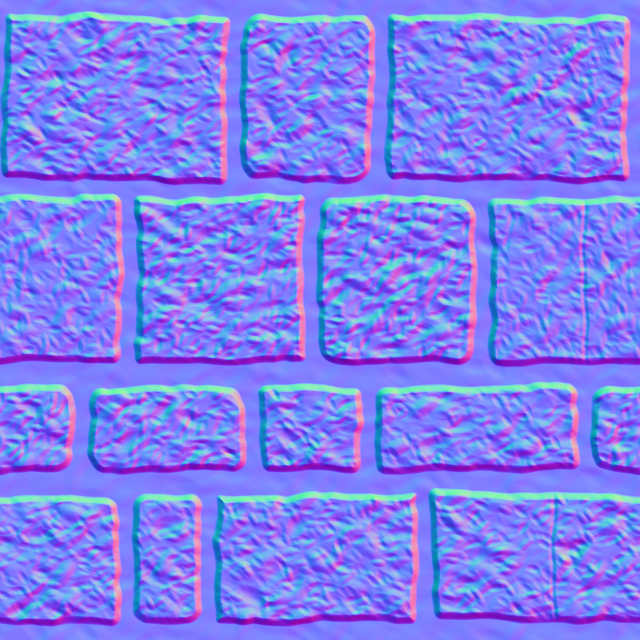
A WebGL 1 fragment shader for this texture map:

```glsl
precision highp float;
uniform vec2 u_resolution;

#define JOINT 0.010        // half width of upright joints
#define BEVEL 0.012        // width of the sloping stone rim
#define RELIEF 0.017       // stone height above the mortar
#define ROUGHNESS 0.0075   // height of tool marks on stone
#define MORTAR_GRAIN 0.0014
#define WOBBLE 0.0022      // waviness of stone outlines
#define CHIPPING 0.0028    // broken bits along the rims
#define SLANT 0.045        // how far stones lean out of square
#define COARSE 34.0        // large tool marks per canvas width
#define FINE 72.0          // small tool marks per canvas width
#define STEP 0.0011        // sampling distance for slopes
#define TAU 6.2831853

float hash(vec2 p) {
  vec3 q = fract(p.xyx * 0.1031);
  q += dot(q, q.yzx + 33.33);
  return fract((q.x + q.y) * q.z);
}

// Tiling cellular noise: one stretched bump or pit per cell
float chips(vec2 p, float cells, float lean) {
  vec2 g = p * cells;
  vec2 base = floor(g);
  float sum = 0.0;
  for (int j = -1; j <= 1; j++) {
    for (int i = -1; i <= 1; i++) {
      vec2 cell = base + vec2(float(i), float(j));
      vec2 id = mod(cell, cells);
      vec2 d = g - cell - vec2(hash(id), hash(id + 71.0));
      float angle = lean + (hash(id + 13.0) - 0.5) * 2.0;
      vec2 axis = vec2(cos(angle), sin(angle));
      d = vec2(dot(d, axis), 2.0 * dot(d, vec2(-axis.y, axis.x)));
      float bump = max(0.0, 1.0 - dot(d, d));
      sum += (hash(id + 37.0) * 2.0 - 1.0) * bump * bump;
    }
  }
  return sum;
}

// Joint positions and vertical span of the course at height y
float course(float y, out vec4 joints, out vec2 span) {
  if (y < 0.245) {
    joints = vec4(0.197, 0.326, 0.663, 1.197);
    span = vec2(0.026, 0.229);
    return 0.0;
  }
  if (y < 0.415) {
    joints = vec4(0.127, 0.396, 0.576, 0.915);
    span = vec2(0.262, 0.398);
    return 1.0;
  }
  if (y < 0.705) {
    joints = vec4(0.202, 0.486, 0.754, 1.202);
    span = vec2(0.431, 0.694);
    return 2.0;
  }
  joints = vec4(-0.007, 0.366, 0.594, 0.993);
  span = vec2(0.716, 0.977);
  return 3.0;
}

float roundedBox(vec2 p, vec2 halfSize, float radius) {
  vec2 q = abs(p) - halfSize + radius;
  return length(max(q, 0.0)) + min(max(q.x, q.y), 0.0) - radius;
}

float wallHeight(vec2 p) {
  float coarse = chips(p, COARSE, 0.15);
  vec2 q = p + WOBBLE * (sin(TAU * (vec2(4.0, 5.0) * p.yx + vec2(2.0, 1.0) * p))
                 + 0.5 * sin(TAU * vec2(13.0, 11.0) * p.yx + 1.7));

  vec4 joints;
  vec2 span;
  float row = course(q.y, joints, span);
  vec4 ends = vec4(joints.yzw, joints.x + 1.0);

  // Nearest stone in the course
  float dist = 1.0;
  float seed = 0.0;
  float groove = 0.0;
  for (int k = 0; k < 4; k++) {
    vec2 id = vec2(float(k) + 3.0, row * 7.0 + 5.0);
    vec2 halfSize = 0.5 * vec2(ends[k] - joints[k] - 2.0 * JOINT, span.y - span.x);
    vec2 center = 0.5 * vec2(joints[k] + ends[k], span.x + span.y);
    vec2 d = vec2(fract(q.x - center.x + 0.5) - 0.5, q.y - center.y);
    vec2 lean = SLANT * (vec2(hash(id), hash(id + 19.0)) - 0.5);
    float radius = mix(0.007, 0.030, hash(id + 43.0));
    float box = roundedBox(d + lean * d.yx, halfSize, radius);
    if (box < dist) {
      dist = box;
      seed = hash(id + 91.0);
      // Upright crack in the longest stones
      groove = step(0.2, halfSize.x) * (1.0 - smoothstep(0.0, 0.006, abs(d.x + 0.065)));
    }
  }

  float stone = smoothstep(0.0, BEVEL, CHIPPING * coarse - dist);
  float fine = chips(p, FINE, (seed - 0.5) * 1.6);
  float marks = ROUGHNESS * mix(0.75, 1.15, seed) * (coarse + 0.5 * fine);
  float ripple = sin(TAU * (9.0 * p.x + 4.0 * p.y)) * sin(TAU * (17.0 * p.y - 5.0 * p.x));
  float mortar = MORTAR_GRAIN * (coarse + 0.5 * ripple);
  return mix(mortar, RELIEF + marks - 0.003 * groove, stone);
}

void main() {
  vec2 p = gl_FragCoord.xy / u_resolution;
  vec2 e = vec2(STEP, 0.0);
  vec2 slope = vec2(wallHeight(p + e) - wallHeight(p - e),
                    wallHeight(p + e.yx) - wallHeight(p - e.yx)) / (2.0 * STEP);
  vec3 normal = normalize(vec3(-slope, 1.0));
  gl_FragColor = vec4(normal * 0.5 + 0.5, 1.0);
}
```
